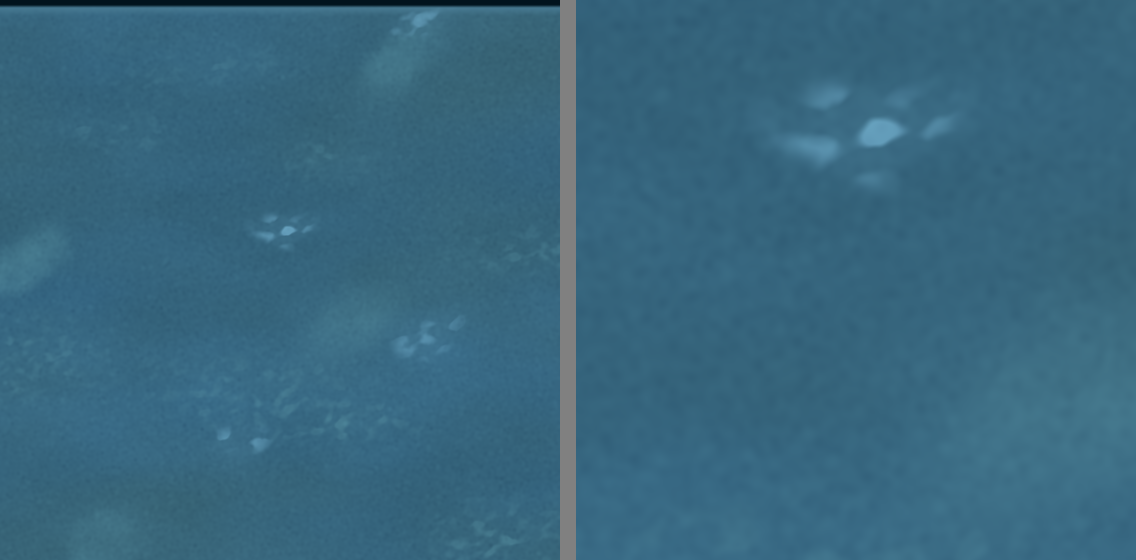
Left: the whole. Right: its middle third, enlarged.
Give the GLSL for this texture, as a WebGL 2 fragment shader.

```glsl
#version 300 es
precision highp float;

#define BASE vec3(0.210, 0.395, 0.490)
#define HAZE vec3(0.335, 0.560, 0.625)
#define GLINT vec3(0.450, 0.690, 0.810)
#define BLUE_SHIFT vec3(-0.001, 0.011, 0.037)
#define EDGE_DARK vec3(0.003, 0.075, 0.115)
#define EDGE_LIGHT vec3(0.285, 0.485, 0.580)
#define EDGE_HEIGHT 0.0115
#define GRAIN_SCALE 115.0
#define GRAIN_AMOUNT 0.029
#define MOTTLE_AMOUNT 0.021
#define PATCH_GRID 4

uniform vec2 u_resolution;
out vec4 fragColor;

vec2 hash2(vec2 p) {
    vec3 q = fract(vec3(p.xyx) * vec3(0.1031, 0.1030, 0.0973));
    q += dot(q, q.yzx + 33.33);
    return fract((q.xx + q.yz) * q.zy);
}

mat2 rotation(float angle) {
    float c = cos(angle), s = sin(angle);
    return mat2(c, s, -s, c);
}

// Smooth cellular noise: soft bumps around scattered cell points
float cellular(vec2 p) {
    vec2 cell = floor(p), local = fract(p);
    float sum = 0.0;
    for (int y = -1; y <= 1; y++)
        for (int x = -1; x <= 1; x++) {
            vec2 offset = vec2(x, y);
            vec2 d = offset + hash2(cell + offset + 71.0) - local;
            float weight = hash2(cell + offset + 19.0).x;
            float bump = max(1.0 - dot(d, d), 0.0);
            sum += weight * bump * bump * bump;
        }
    return sum;
}

// Layered warped sines, roughly -1 to 1
float mottle(vec2 p) {
    float sum = 0.0, amplitude = 0.5;
    for (int i = 0; i < 5; i++) {
        p = rotation(1.1) * p * 1.6 + 2.7;
        sum += amplitude * sin(p.x + 1.4 * sin(p.y + float(i)));
        amplitude *= 0.62;
    }
    return sum;
}

// Scattered patches: x = soft haze, y = flecked streaks, z = bright glints
vec3 patches(vec2 uv) {
    vec3 cover = vec3(0.0);
    vec2 wobble = 0.020 * vec2(mottle(uv * 10.0), mottle(uv * 10.0 + 5.0));
    for (int i = 0; i < PATCH_GRID * PATCH_GRID; i++) {
        vec2 cell = vec2(i % PATCH_GRID, i / PATCH_GRID);
        vec2 jitter = hash2(cell + 13.0), vary = hash2(cell + 47.0);
        vec2 center = (cell + jitter) / float(PATCH_GRID);
        vec2 d = uv + wobble - center;
        float kind = mod(cell.x + 2.0 * cell.y, 4.0);
        if (kind < 0.5) {
            vec2 q = rotation(-0.6) * d / (vec2(0.105, 0.058) * mix(0.7, 1.1, vary.x));
            cover.x += exp(-dot(q, q) * dot(q, q)) * mix(0.4, 1.0, vary.y);
        } else if (kind < 1.5) {
            vec2 q = rotation(-0.2) * d / (vec2(0.054, 0.031) * mix(0.7, 1.1, vary.x));
            cover.z += exp(-dot(q, q) * dot(q, q)) * mix(0.5, 1.0, vary.y);
        } else {
            vec2 q = d / vec2(mix(0.10, 0.18, vary.x), mix(0.03, 0.07, vary.y));
            cover.y += exp(-dot(q, q)) * mix(1.0, 0.45, center.y);
        }
    }
    return min(cover, 1.0);
}

void main() {
    vec2 uv = gl_FragCoord.xy / u_resolution;

    // Broad drifts of tone and hue, then smaller smudges
    float tone = mottle(uv * vec2(2.2, 5.0) + 1.0);
    float hue = mottle(uv * vec2(1.6, 4.2) + 8.0);
    float smudge = mottle(uv * vec2(8.0, 17.0) + 4.0);
    vec3 color = BASE + MOTTLE_AMOUNT * (tone + 0.35 * smudge) * vec3(0.8, 1.0, 0.9);
    color += BLUE_SHIFT * (0.85 * hue + 0.2 * smudge);

    // Pale haze, flecked streaks and glints
    vec3 cover = patches(uv);
    vec2 slanted = rotation(-0.35) * uv;
    slanted += 0.006 * vec2(mottle(uv * 34.0), mottle(uv * 34.0 + 3.0));
    float flecks = smoothstep(0.15, 1.25, cellular(slanted * vec2(46.0, 78.0)));
    float strokes = smoothstep(0.25, 0.95, cellular(slanted * vec2(33.0, 66.0) + 9.0));
    float cloud = 0.80 + 0.3 * mottle(uv * 24.0);
    color = mix(color, HAZE, 0.74 * cover.x * cloud);
    color = mix(color, HAZE, cover.y * (0.10 + 0.46 * flecks));
    color = mix(color, GLINT, cover.z * (0.12 + 0.72 * strokes));

    // Fine soft grain from two crossed layers
    float grain = cellular(uv * GRAIN_SCALE)
                - cellular(rotation(0.7) * uv * GRAIN_SCALE * 1.25 + 40.0);
    color += 0.5 * GRAIN_AMOUNT * grain * vec3(0.7, 1.0, 0.9);

    // Light rim under a soft dark top border
    float depth = 1.0 - uv.y;
    float rim = smoothstep(0.030, 0.014, depth);
    color = mix(color, EDGE_LIGHT, 0.75 * rim);
    float border = smoothstep(EDGE_HEIGHT + 0.0035, EDGE_HEIGHT - 0.0040, depth);
    color = mix(color, EDGE_DARK, border);

    fragColor = vec4(color, 1.0);
}
```
